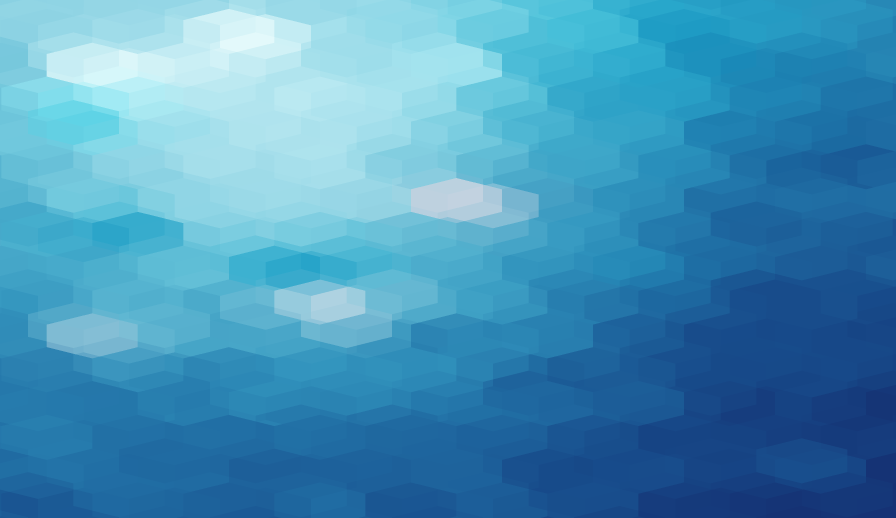
Reproduce this background procedurally as a Shadertoy shader.

```glsl
// Translucent layers of flattened hexagons, from pale aqua light to deep navy.

const vec2 CELL_PITCH = vec2(0.1016, 0.0653);   // column and row spacing
const vec2 GRID_ORIGIN = vec2(0.103, 0.874);    // centre of one base cell
const vec2 GLOW_CENTER = vec2(0.29, 0.70);
const vec2 GLOW_SIZE = vec2(0.20, 0.24);
const float GLOW_GAIN = 2.2;
const vec2 CYAN_CENTER = vec2(0.72, 0.95);
const vec2 CYAN_SIZE = vec2(0.16, 0.16);
const vec2 ACCENT_SIZE = vec2(0.050, 0.034);
const vec3 TINT_SHIFT = vec3(-0.13, 0.06, 0.05); // positive: cyan, negative: lilac
const float LIGHT_JITTER = 0.85;
const int LAYERS = 3;
const int SAMPLES = 3;                          // per axis, smooths the edges

// Colour ramp from deep water to white light
const vec3 RAMP[8] = vec3[8](
    vec3(0.08, 0.19, 0.45), vec3(0.09, 0.29, 0.54),
    vec3(0.13, 0.44, 0.65), vec3(0.20, 0.59, 0.75),
    vec3(0.36, 0.73, 0.83), vec3(0.58, 0.84, 0.90),
    vec3(0.75, 0.92, 0.95), vec3(0.93, 0.99, 0.99));

// Local accents: position, light change, tint
const vec4 ACCENTS[11] = vec4[11](
    vec4(0.12, 0.87, 2.2, 0.0), vec4(0.27, 0.92, 1.5, 0.0),
    vec4(0.50, 0.87, 1.1, 0.0), vec4(0.10, 0.78, -0.3, 1.0),
    vec4(0.52, 0.61, 1.6, -1.0), vec4(0.37, 0.41, 2.0, -0.8),
    vec4(0.11, 0.35, 1.6, -0.6), vec4(0.34, 0.485, -1.2, 0.8),
    vec4(0.12, 0.56, -1.2, 0.6), vec4(0.72, 0.485, 0.7, 0.2),
    vec4(0.89, 0.09, 0.9, 0.0));

float hash(vec2 p) {
    vec3 q = fract(vec3(p.xyx) * 0.1031);
    q += dot(q, q.yzx + 33.33);
    return fract((q.x + q.y) * q.z);
}

float bell(vec2 offset, vec2 size) {
    vec2 d = offset / size;
    return exp(-0.5 * dot(d, d));
}

vec3 rampColor(float level) {
    level = clamp(level, 0.0, 6.999);
    int i = int(level);
    return mix(RAMP[i], RAMP[i + 1], fract(level));
}

// Light and tint of the water at one point
vec3 waterColor(vec2 p, float jitter) {
    float light = 1.5 + 2.7 * p.y - 1.6 * smoothstep(0.4, 1.0, p.x);
    light += GLOW_GAIN * bell(p - GLOW_CENTER, GLOW_SIZE);
    light += LIGHT_JITTER * (jitter - 0.5);
    float tint = 0.6 * bell(p - CYAN_CENTER, CYAN_SIZE);
    for (int i = 0; i < ACCENTS.length(); i++) {
        float w = bell(p - ACCENTS[i].xy, ACCENT_SIZE);
        light += w * ACCENTS[i].z;
        tint += w * ACCENTS[i].w;
    }
    return rampColor(light) + TINT_SHIFT * tint;
}

// Nearest hexagon centre, from two interleaved rectangular lattices
vec2 hexCenter(vec2 p) {
    vec2 a = floor(p + 0.5);
    vec2 b = floor(p) + 0.5;
    vec2 metric = vec2(1.732, 3.0);
    vec2 da = (p - a) * metric;
    vec2 db = (p - b) * metric;
    return dot(da, da) < dot(db, db) ? a : b;
}

vec3 hexLayers(vec2 uv) {
    vec2 offsets[LAYERS] = vec2[LAYERS](
        vec2(0.0), vec2(0.041, -0.010), vec2(-0.021, 0.020));
    vec2 period = CELL_PITCH * vec2(1.0, 2.0);
    vec3 color = vec3(0.0);
    for (int i = 0; i < LAYERS; i++) {
        vec2 origin = GRID_ORIGIN + offsets[i];
        vec2 cell = hexCenter((uv - origin) / period);
        vec2 key = cell * 2.0 + 60.0 + 37.0 * float(i);
        float alpha = i == 0 ? 1.0 : 0.12 + 0.42 * hash(key + 11.0);
        vec3 paint = waterColor(cell * period + origin, hash(key));
        color = mix(color, paint, alpha);
    }
    return color;
}

void mainImage(out vec4 fragColor, in vec2 fragCoord) {
    vec3 sum = vec3(0.0);
    for (int y = 0; y < SAMPLES; y++) {
        for (int x = 0; x < SAMPLES; x++) {
            vec2 shift = (vec2(x, y) + 0.5) / float(SAMPLES) - 0.5;
            sum += hexLayers((fragCoord + shift) / iResolution.xy);
        }
    }
    fragColor = vec4(clamp(sum / float(SAMPLES * SAMPLES), 0.0, 1.0), 1.0);
}
```
